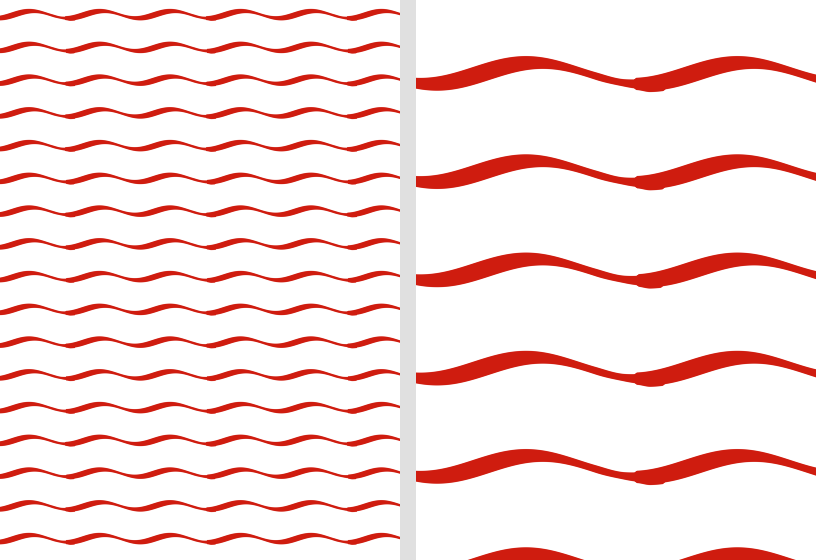
Left, the full canvas; right, a detail of the centre.
Give the GLSL for this pattern, as a WebGL 1 fragment shader.

```glsl
precision highp float;

uniform vec2 u_resolution;

const float TAU = 6.2831853;
const float ROWS = 17.1;          // row pitches per canvas height
const float FIRST_ROW = 0.653;    // centre of the lowest row
const float TILE_WIDTH = 4.304;   // one brush stroke of two waves
const float TILE_START = 2.156;
const vec3 PAPER = vec3(1.0);
const vec3 RED = vec3(0.81, 0.11, 0.06);

float hash(vec2 cell) {
  return fract(sin(dot(cell, vec2(41.3, 289.1))) * 4375.85);
}

// Height of a two-crest wave at tile position t
float wave(float t, float lead, float amplitude) {
  return amplitude * cos(TAU * (2.0 * t - 0.45) + lead);
}

// 1 between start and end, with separately softened ends
float band(float t, float start, float end, float fadeIn, float fadeOut) {
  return smoothstep(start, start + fadeIn, t)
       * (1.0 - smoothstep(end, end + fadeOut, t));
}

// Lower and upper edges: offset waves give thick rises and thin falls
vec2 strokeEdges(float t, float thickness, float seamShift) {
  float top = wave(t, 0.25, 0.111) + 0.5 * thickness;
  float bottom = wave(t, -0.25, 0.111) - 0.5 * thickness;

  // The tail thins out just before the next stroke begins
  float tail = band(t, 0.87, 0.962 + seamShift, 0.07, 0.008);
  top -= 0.016 * tail;
  bottom += 0.014 * tail;

  // Small overhang under the start of each stroke
  float heel = 1.0 - smoothstep(0.026, 0.034, t + seamShift);
  heel += smoothstep(0.97, 1.0, t);
  bottom -= 0.014 * heel;
  return vec2(bottom, top);
}

float coverage(float y, vec2 edges, float pixel) {
  float inside = min(y - edges.x, edges.y - y);
  return smoothstep(-0.65 * pixel, 0.65 * pixel, inside);
}

void main() {
  float pixel = ROWS / u_resolution.y;
  vec2 p = gl_FragCoord.xy * pixel;

  // Row and stroke repeats
  float rowPosition = p.y - FIRST_ROW + 0.5;
  float row = floor(rowPosition);
  float y = fract(rowPosition) - 0.5;
  float tilePosition = (p.x - TILE_START) / TILE_WIDTH;
  float t = fract(tilePosition);

  // Slight unevenness at the seams of each row
  float seamShift = 0.008 * (hash(vec2(row, 3.0)) - 0.5);
  vec2 edges = strokeEdges(t, 0.131, seamShift);

  float ink = coverage(y, edges, pixel);
  gl_FragColor = vec4(mix(PAPER, RED, ink), 1.0);
}
```
